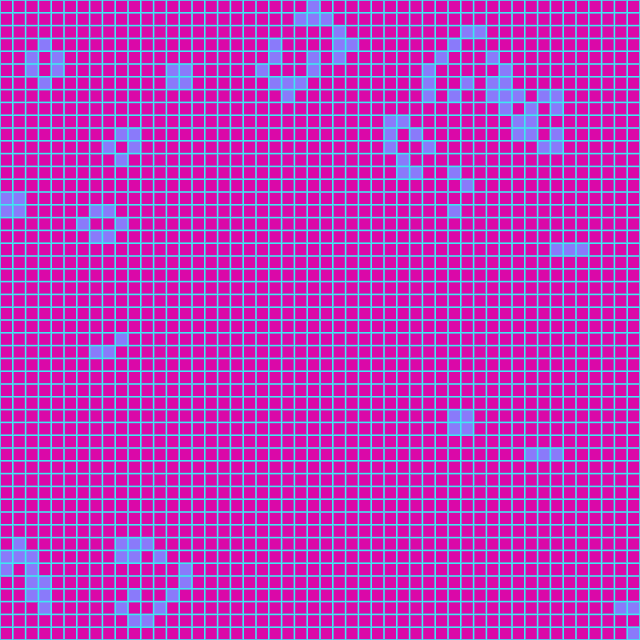
Reproduce this pattern procedurally as a WebGL 2 fragment shader.

```glsl
#version 300 es
precision highp float;
precision highp int;
// Draws a 50 by 50 cellular automaton board: sparse live cells under a thin cyan grid.

uniform vec2 u_resolution;
out vec4 fragColor;

const int CELLS = 50;
const int STEPS = 8;             // generations evolved from the random start
const int SPAN = 2 * STEPS + 1;  // neighbourhood that can affect one cell

// Random start: about one cell in eight is alive, wrapping at the borders.
uint seedCell(ivec2 cell) {
    uvec2 c = uvec2((cell + CELLS) % CELLS);
    uint h = c.x * 374761u + c.y * 668265u + 9176u;
    h = (h ^ (h >> 15)) * 739397u;
    h = (h ^ (h >> 13)) * 974711u;
    h ^= h >> 16;
    return (h & 1023u) < 123u ? 1u : 0u;
}

uint majority(uint a, uint b, uint c) {
    return (a & b) | (c & (a | b));
}

// Bitwise count of each cell with its left and right neighbours: (ones, twos).
uvec2 countTriple(uint row) {
    uint left = row << 1;
    uint right = row >> 1;
    return uvec2(left ^ row ^ right, majority(left, row, right));
}

// Next generation of a whole row: 3 in the 3x3 block lives, 4 keeps its state.
uint evolveRow(uint below, uint row, uint above) {
    uvec2 a = countTriple(below);
    uvec2 b = countTriple(row);
    uvec2 c = countTriple(above);
    uint ones = a.x ^ b.x ^ c.x;
    uint carry = majority(a.x, b.x, c.x);
    uint odd = a.y ^ b.y ^ c.y ^ carry;
    uint several = (a.y & b.y) | (c.y & carry) | ((a.y | b.y) & (c.y | carry));
    uint all = a.y & b.y & c.y & carry;
    uint three = ones & odd & ~several;
    uint four = ~ones & ~odd & several & ~all;
    return three | (four & row);
}

// State of one cell after all generations, using one bit mask per row.
bool isAlive(ivec2 cell) {
    uint rows[SPAN];
    for (int y = 0; y < SPAN; y++) {
        rows[y] = 0u;
        for (int x = 0; x < SPAN; x++) {
            rows[y] |= seedCell(cell + ivec2(x, y) - STEPS) << uint(x);
        }
    }
    for (int s = 0; s < STEPS; s++) {
        uint below = rows[0];
        for (int y = 1; y < SPAN - 1; y++) {
            uint current = rows[y];
            rows[y] = evolveRow(below, current, rows[y + 1]);
            below = current;
        }
    }
    return ((rows[STEPS] >> uint(STEPS)) & 1u) == 1u;
}

void main() {
    vec2 board = gl_FragCoord.xy / u_resolution * float(CELLS);
    vec2 pixel = float(CELLS) / u_resolution;

    // Cell fill
    vec3 deadMagenta = vec3(0.86, 0.03, 0.66);
    vec3 livePurple = vec3(0.54, 0.48, 0.98);
    vec3 color = isAlive(ivec2(floor(board))) ? livePurple : deadMagenta;

    // Grid lines centred on the cell borders
    vec2 borderDistance = 0.5 - abs(fract(board) - 0.5);
    vec2 line = clamp((0.062 - borderDistance) / pixel + 0.5, 0.0, 1.0);
    color = mix(color, vec3(0.24, 0.91, 0.95), max(line.x, line.y));

    fragColor = vec4(color, 1.0);
}
```
